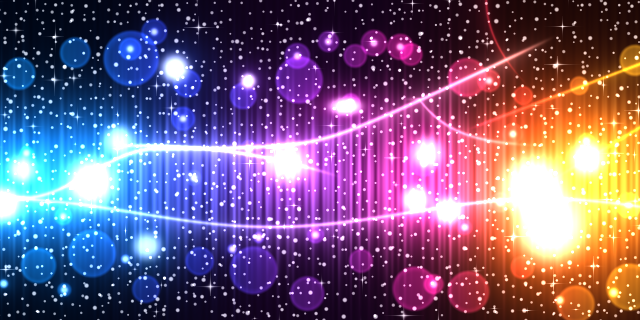
A WebGL 2 fragment shader for this background:

```glsl
#version 300 es
precision highp float;
// Rainbow bokeh night: streaked light curtain, flowing ribbons, glowing orbs and stars.
uniform vec2 u_resolution;
out vec4 fragColor;

vec2 hash2(vec2 c) {
  vec3 q = fract(c.xyx * vec3(0.1031, 0.103, 0.0973));
  q += dot(q, q.yzx + 33.33);
  return fract((q.xx + q.yz) * q.zy);
}

// Hue across the canvas: cyan, blue, violet, magenta, red, gold
vec3 spectrum(float x) {
  vec3 c = mix(vec3(0.06, 0.58, 1.0), vec3(0.18, 0.25, 1.0), smoothstep(0.1, 0.6, x));
  c = mix(c, vec3(0.62, 0.2, 0.92), smoothstep(0.6, 1.0, x));
  c = mix(c, vec3(1.0, 0.15, 0.68), smoothstep(0.95, 1.3, x));
  c = mix(c, vec3(0.95, 0.22, 0.2), smoothstep(1.3, 1.62, x));
  return mix(c, vec3(1.0, 0.74, 0.14), smoothstep(1.6, 1.95, x));
}

// Translucent disc with a brighter rim
float disc(vec2 p, vec2 center, float r) {
  float d = length(p - center);
  float soft = 0.003 + 1.0 / u_resolution.y;
  float fill = 1.0 - smoothstep(r - soft, r + soft, d);
  return fill * (0.75 + 0.35 * smoothstep(0.7 * r, r, d));
}

// White hot core inside a coloured halo
vec3 light(vec2 p, vec2 center, float r, vec3 hue) {
  float d = length(p - center) / r;
  return vec3(1.1 * exp(-d * d * d)) + hue * 0.75 * exp(-0.75 * d);
}

// Thin bright line with a halo, and a faint veil hanging below it
float ribbon(float d, float width) {
  float w = width + 0.4 / u_resolution.y;
  float veil = 0.16 * smoothstep(-w, w, -d) * exp(-abs(d) / 0.05);
  return exp(-d * d / (w * w)) + 0.28 * exp(-abs(d) / (5.0 * w)) + veil;
}

float span(float x, float a, float b) {
  return smoothstep(a, a + 0.12, x) * (1.0 - smoothstep(b - 0.2, b, x));
}

// Cellular scatter of dots; the larger ones become four-pointed sparkles
float stars(vec2 p, float cells, float size, float spike) {
  vec2 cell = floor(p * cells);
  vec2 rnd = hash2(cell + cells);
  vec2 q = abs(fract(p * cells) - 0.2 - 0.6 * rnd) / cells;
  float r = size * (0.5 + hash2(cell + 71.0).x);
  float dot_ = 1.0 - smoothstep(0.5 * r, r + 1.0 / u_resolution.y, length(q));
  float cross_ = exp(-q.x * q.y / (0.12 * r * r) - (q.x + q.y) / (1.6 * r));
  return mix(dot_, cross_, spike) * step(0.4, hash2(cell + 19.0).y);
}

void main() {
  vec2 p = gl_FragCoord.xy / u_resolution.y;
  float x = p.x, y = p.y;
  vec3 hue = spectrum(x);

  // Dark sky with a haze that widens at both ends
  vec3 col = mix(vec3(0.0, 0.015, 0.07), vec3(0.06, 0.005, 0.09), smoothstep(0.2, 0.9, x));
  col = mix(col, vec3(0.09, 0.015, 0.02), smoothstep(1.1, 1.7, x));
  float band = y - 0.44;
  col += hue * 0.32 * exp(-band * band / 0.045);
  col += vec3(0.05, 0.4, 0.8) * 0.75 * exp(-dot((p - vec2(0.1, 0.43)) * vec2(1.0, 1.5), (p - vec2(0.1, 0.43)) * vec2(1.0, 1.5)) / 0.1);
  col += vec3(1.0, 0.42, 0.08) * 0.9 * exp(-dot(p - vec2(1.82, 0.4), p - vec2(1.82, 0.4)) / 0.075);

  // Curtain of vertical streaks from layered sines
  float streak = 0.5 + 0.22 * sin(151.0 * x + 3.0 * sin(23.0 * x))
    + 0.2 * sin(263.0 * x + 2.0 * sin(41.0 * x)) + 0.12 * sin(397.0 * x + 4.0 * sin(17.0 * x));
  float reach = 0.09 + 0.13 * streak + 0.03 * sin(37.0 * x);
  float curtain = streak * exp(-band * band / (reach * reach));
  col += mix(hue, vec3(0.9, 0.85, 0.95), 0.45) * curtain * (0.35 + 0.35 * span(x, 0.35, 1.65));
  col += hue * 0.13 * streak * exp(-abs(band) / 0.3);

  // Two wavy rows of large discs
  for (int i = 0; i < 12; i++) {
    float k = float(i), shrink = 1.0 - 0.045 * k;
    vec2 upper = vec2(0.06 + 0.175 * k, 0.77 + 0.07 * sin(1.2 * k));
    vec2 lower = vec2(0.12 + 0.168 * k, 0.17 - 0.007 * k + 0.06 * sin(2.3 * k));
    col += hue * 0.5 * disc(p, upper, shrink * (0.065 + 0.03 * cos(2.1 * (k - 2.0))));
    col += hue * 0.42 * disc(p, lower, 0.055 + 0.02 * sin(1.9 * k));
  }

  // Scattered small orbs
  for (int i = 0; i < 30; i++) {
    vec2 rnd = hash2(vec2(float(i) + 3.0, 47.0));
    vec2 c = vec2((float(i) + rnd.x) / 15.0, 0.48 + 0.85 * (rnd.y - 0.5));
    float r = 0.012 + 0.03 * fract(rnd.x * 17.0);
    col += hue * 0.45 * disc(p, c, r) + 0.6 * light(p, c, 0.011, hue);
  }

  // Main lights
  vec3 cyan = vec3(0.1, 0.65, 1.0), pink = vec3(1.0, 0.2, 0.8), amber = vec3(1.0, 0.5, 0.1);
  col += light(p, vec2(0.286, 0.43), 0.07, cyan);
  col += light(p, vec2(0.01, 0.36), 0.05, cyan);
  col += 0.8 * light(p, vec2(0.07, 0.47), 0.04, cyan);
  col += 0.7 * light(p, vec2(0.37, 0.56), 0.045, cyan);
  col += light(p, vec2(0.547, 0.786), 0.04, vec3(0.2, 0.4, 1.0));
  col += 0.7 * light(p, vec2(0.46, 0.23), 0.04, cyan);
  col += 0.75 * light(p, vec2(0.9, 0.49), 0.06, pink);
  col += light(p, vec2(0.776, 0.747), 0.022, vec3(0.6, 0.3, 1.0));
  col += light((p - vec2(1.08, 0.667)) * vec2(0.55, 1.0), vec2(0.0), 0.025, pink);
  col += 0.8 * light(p, vec2(1.333, 0.523), 0.045, pink);
  col += 0.9 * light(p, vec2(1.3, 0.375), 0.04, pink);
  col += 0.9 * light(p, vec2(1.4, 0.34), 0.04, pink);
  col += light(p, vec2(1.667, 0.42), 0.085, amber);
  col += light(p, vec2(1.72, 0.29), 0.1, amber);
  col += light(p, vec2(1.836, 0.505), 0.05, amber);

  // Flowing ribbons
  float t = x - 1.0;
  float rise = 0.53 + 0.24 * (t + sqrt(t * t + 0.02)) - 0.15 * (1.0 - smoothstep(0.08, 0.48, x));
  float branch = 0.54 + 0.15 * exp(-9.0 * max(x - 1.31, 0.0));
  vec3 glow = mix(hue, vec3(1.0), 0.5);
  col += glow * ribbon(y - rise, 0.005) * span(x, -0.15, 1.75);
  col += glow * ribbon(y - 0.545 + 0.26 * (x - 0.45) * (x - 0.45), 0.004) * span(x, 0.35, 1.08);
  col += glow * 0.8 * ribbon(y - 0.335 - 0.044 * cos(3.7 * x), 0.004);
  col += glow * 0.6 * ribbon(y - branch, 0.004) * span(x, 1.24, 1.7);
  col += hue * 0.7 * ribbon(y - 0.61 - 0.38 * (x - 1.5), 0.004) * span(x, 1.45, 2.2);
  col += hue * 0.6 * ribbon(y - 0.47 - 0.6 * (x - 1.78), 0.005) * span(x, 1.7, 2.2);
  col += hue * 0.4 * ribbon(x - 1.52 - 1.8 * (1.0 - y) * (1.0 - y), 0.003) * smoothstep(0.72, 0.85, y);

  // Star dust and sparkles
  col += 0.75 * stars(p, 21.0, 0.0045, 0.0) + 0.6 * stars(p + 3.7, 34.0, 0.003, 0.0);
  col += stars(p + 1.3, 8.0, 0.009, 1.0);

  fragColor = vec4(min(col, 1.0), 1.0);
}
```
